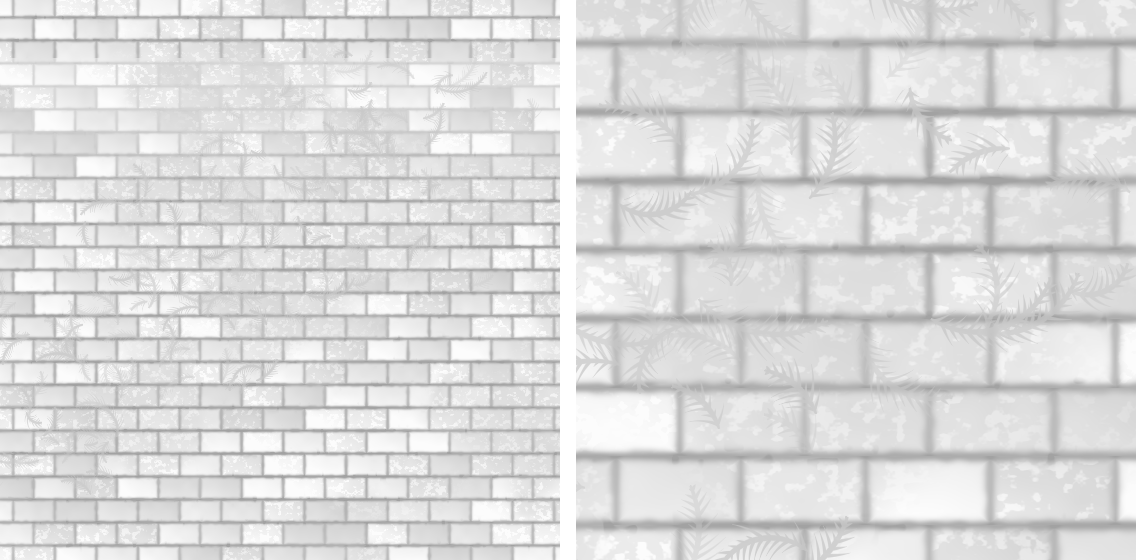
Left, the full canvas; right, a detail of the centre.
Reproduce this texture procedurally as a Shadertoy shader.

```glsl
// Pale, worn brick wall in running bond: soft grey mortar, bricks of varied tone,
// speckled paint and faded patches. Curved feathery strokes, scattered by a loop
// along a rising diagonal band, lie over the bricks.

#define BRICK_SIZE vec2(0.0743, 0.0410)
#define WALL_ORIGIN vec2(0.0600, 0.0260)
#define ROW_SHIFT 0.49
#define JOINT_WIDTH 0.0034
#define JOINT_COLOR vec3(0.60)
#define BRICK_DARK 0.845
#define BRICK_LIGHT 0.985
#define SEAM_HEIGHT 0.896
#define FEATHER_COUNT 130
#define FEATHER_COLOR vec3(0.785)
#define HAIR_SPACING 0.0052

float hash(vec2 p) {
    return fract(sin(dot(p, vec2(127.1, 311.7))) * 43758.5453);
}

float noise(vec2 p) {
    vec2 i = floor(p), f = fract(p);
    f = f * f * (3.0 - 2.0 * f);
    return mix(mix(hash(i), hash(i + vec2(1, 0)), f.x),
               mix(hash(i + vec2(0, 1)), hash(i + vec2(1, 1)), f.x), f.y);
}

float fbm(vec2 p) {
    return 0.55 * noise(p) + 0.3 * noise(p * 2.1 + 7.3) + 0.15 * noise(p * 4.3 + 2.9);
}

// Joint contrast: washed out below the seam, strong elsewhere
float jointStrength(vec2 uv) {
    float wash = smoothstep(0.58, 0.84, uv.y) * step(uv.y, SEAM_HEIGHT);
    return (1.0 - 0.75 * wash) * mix(0.65, 1.15, fbm(uv * 9.0));
}

vec3 brickWall(vec2 uv) {
    // Running bond cell
    vec2 grid = (uv - WALL_ORIGIN) / BRICK_SIZE;
    float row = floor(grid.y);
    grid.x += ROW_SHIFT * mod(row, 2.0);
    vec2 id = vec2(floor(grid.x), row), cell = fract(grid);

    // Distances to the joints, slightly roughened
    vec2 edge = min(cell, 1.0 - cell) * BRICK_SIZE;
    vec2 rough = edge + 0.0016 * (vec2(noise(uv * 130.0), noise(uv * 130.0 + 40.0)) - 0.5);

    // Brick tone: random level plus a gentle slope across the face
    float tone = mix(BRICK_DARK, BRICK_LIGHT, hash(id + 3.0));
    tone += 0.045 * (0.5 - cell.x) * (hash(id + 9.0) + 0.3) + 0.05 * (0.5 - cell.y);

    // Faded patches that run across several bricks
    float patchMask = smoothstep(0.50, 0.66, fbm(uv * 5.0 + 3.7));
    tone = mix(tone, 0.865, 0.65 * patchMask);

    // Paint flecks on some bricks
    float worn = max(step(0.62, hash(id + 21.0)), 0.7 * patchMask);
    float flecks = smoothstep(0.52, 0.68, fbm(uv * vec2(150.0, 170.0)));
    tone += 0.065 * flecks * worn;
    tone += 0.02 * (noise(uv * 60.0) - 0.5);
    tone = mix(0.89, tone, smoothstep(0.0, 0.004, min(edge.x, edge.y)));

    // Mortar, with small dark chips beside it
    vec2 joint = exp(-pow(rough / JOINT_WIDTH, vec2(2.0)));
    float mortar = max(joint.y, 0.72 * joint.x) + 0.25 * joint.x * joint.y;
    float chips = smoothstep(0.80, 0.92, noise(uv * 125.0 + 11.0));
    mortar += 0.45 * chips * exp(-edge.y / 0.004);
    float cover = clamp(mortar * jointStrength(uv), 0.0, 1.0);
    return mix(vec3(min(tone, 0.99)), JOINT_COLOR, 0.88 * cover);
}

// Coverage of one curved spine with slanted, tapering hairs
float feather(vec2 p, float radius, float turn, float span, float seed, float px) {
    float offset = length(p) - radius;
    if (abs(offset) > 0.022) return 0.0;
    float angle = mod(atan(p.y, p.x) - turn, 6.28318);
    float along = angle / span;
    if (along > 1.0) return 0.0;
    float taper = sqrt(sin(3.14159 * along));
    float reach = abs(offset);

    float spine = 1.0 - smoothstep(0.0, px, reach - 0.0013 * taper);
    float comb = (angle * radius - 0.9 * reach) / HAIR_SPACING;
    float hairId = floor(comb) + 31.0 * step(0.0, offset);
    float hairLength = taper * mix(0.004, 0.017, hash(vec2(hairId, seed)));
    float halfWidth = 0.0013 * (1.0 - reach / hairLength);
    float toHair = abs(fract(comb) - 0.5) * HAIR_SPACING * 0.75;
    float hair = (1.0 - smoothstep(-0.5 * px, 0.5 * px, toHair - halfWidth))
               * step(reach, hairLength);
    return max(spine, hair);
}

float feathers(vec2 uv, float px) {
    float cover = 0.0;
    for (int i = 0; i < FEATHER_COUNT; i++) {
        float k = float(i);
        // Scatter around the rising diagonal
        float t = hash(vec2(k, 1.0));
        vec2 spread = vec2(hash(vec2(k, 2.0)), hash(vec2(k, 3.0))) - 0.5;
        vec2 center = mix(vec2(-0.02, 0.26), vec2(0.80, 0.80), t) + spread * vec2(0.28, 0.42);
        float radius = mix(0.022, 0.065, hash(vec2(k, 4.0)));
        float turn = 6.28318 * hash(vec2(k, 5.0));
        float span = mix(0.9, 1.9, hash(vec2(k, 6.0)));
        float opacity = mix(0.35, 0.8, hash(vec2(k, 7.0)));
        cover = max(cover, opacity * feather(uv - center, radius, turn, span, k, px));
    }
    return cover;
}

void mainImage(out vec4 fragColor, in vec2 fragCoord) {
    vec2 uv = fragCoord / iResolution.xy;
    vec3 color = brickWall(uv);
    color = mix(color, FEATHER_COLOR, feathers(uv, 1.5 / iResolution.y));
    fragColor = vec4(color, 1.0);
}
```
